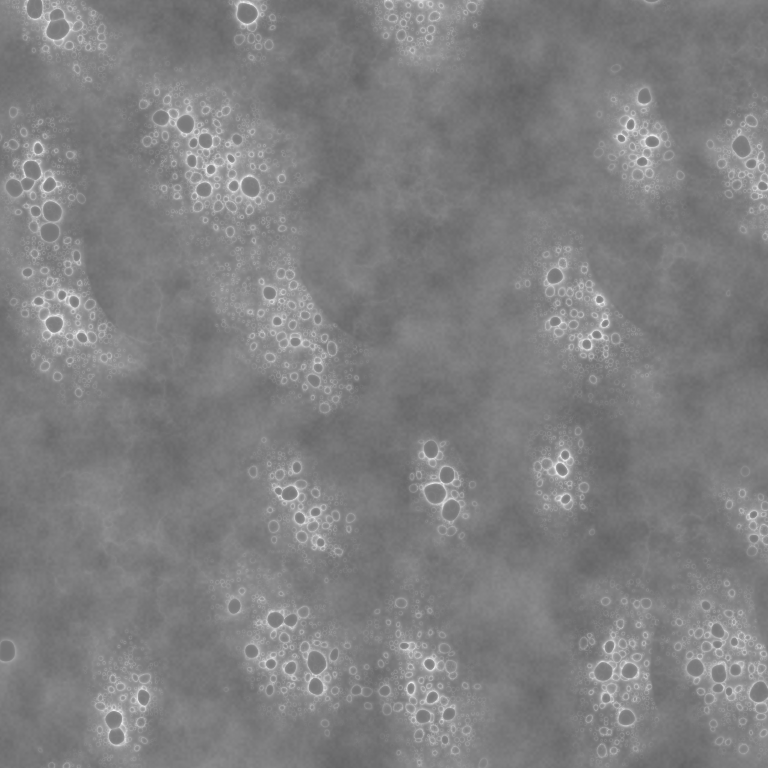
Reproduce this texture procedurally as a WebGL 2 fragment shader.

```glsl
#version 300 es
precision highp float;
// Grey clouded film with scattered clusters of bright-rimmed bubbles and fine froth.

uniform vec2 u_resolution;
out vec4 fragColor;

vec3 hash3(vec2 cell) {
    vec3 q = fract(cell.xyx * vec3(0.1031, 0.1030, 0.0973));
    q += dot(q, q.yxz + 33.33);
    return fract((q.xxy + q.yzz) * q.zyx);
}

float noise(vec2 p) {
    vec2 i = floor(p), f = fract(p);
    f = f * f * (3.0 - 2.0 * f);
    return mix(mix(hash3(i).x, hash3(i + vec2(1, 0)).x, f.x),
               mix(hash3(i + vec2(0, 1)).x, hash3(i + vec2(1, 1)).x, f.x), f.y);
}

float fbm(vec2 p) {
    float sum = 0.0, weight = 0.5;
    for (int i = 0; i < 5; i++) {
        sum += weight * noise(p);
        p = mat2(1.6, 1.2, -1.2, 1.6) * p + 7.3;
        weight *= 0.5;
    }
    return sum / 0.97;
}

// 1 at the heart of a cluster, 0 at its edge, negative outside
float clusterField(vec2 p) {
    vec2 home = floor(p * 4.5);
    float field = -2.0;
    for (int y = -1; y <= 1; y++)
    for (int x = -1; x <= 1; x++) {
        vec2 cell = home + vec2(x, y);
        vec3 place = hash3(cell + 19.0), form = hash3(cell + 53.0);
        if (place.z > 0.85) continue;
        vec2 q = p - (cell + 0.2 + 0.6 * place.xy) / 4.5;
        float tilt = 0.3 + 0.9 * (form.x - 0.5);
        vec2 local = vec2(dot(q, vec2(cos(tilt), sin(tilt))),
                          dot(q, vec2(-sin(tilt), cos(tilt))));
        float span = mix(0.055, 0.11, form.y);
        float inside = 1.0 - length(local * vec2(1.8, 1.0)) / span;
        // some clusters end at a crisp curved fold
        if (form.z > 0.72) {
            float fold = length(local - vec2(0.19, 0.03)) - 0.15;
            inside -= 1.2 * (1.0 - smoothstep(-0.002, 0.004, fold));
        }
        field = max(field, inside);
    }
    return field;
}

// Signed distances to the nearest and second nearest bubble
vec2 bubbles(vec2 p, float scale, float sparse, float dense) {
    vec2 home = floor(p * scale);
    vec2 nearest = vec2(1.0);
    for (int y = -1; y <= 1; y++)
    for (int x = -1; x <= 1; x++) {
        vec2 cell = home + vec2(x, y);
        vec3 h = hash3(cell + scale), kind = hash3(cell + scale + 71.0);
        vec2 centre = (cell + 0.2 + 0.6 * h.xy) / scale;
        if (kind.x > 0.85 * smoothstep(sparse, dense, clusterField(centre))) continue;
        vec2 q = (p - centre) * vec2(1.0 + 0.25 * (kind.y - 0.3), 1.0);
        float d = length(q) - mix(0.2, 0.52, h.z * h.z) / scale;
        nearest = d < nearest.x ? vec2(d, nearest.x) : vec2(nearest.x, min(nearest.y, d));
    }
    return nearest;
}

// Distance to the closest wall, including walls shared by touching bubbles
float wallDistance(vec2 d) {
    return d.x > 0.0 ? d.x : min(-d.x, 0.5 * (d.y - d.x));
}

void main() {
    vec2 p = gl_FragCoord.xy / u_resolution.y;
    float pixel = 1.0 / u_resolution.y;
    float field = clusterField(p);
    float patches = fbm(p * 7.0 + 31.0);

    // clouded ground with pale wisps and grain
    float shade = 0.468 + 0.13 * (fbm(p * 9.0) - 0.5) + 0.12 * (fbm(p * 30.0 + 5.0) - 0.5);
    float wisp = 1.0 - abs(2.0 * fbm(p * 22.0 + 11.0) - 1.0);
    shade += 0.045 * pow(wisp, 9.0) * smoothstep(0.35, 0.7, patches);
    shade += 0.03 * (noise(p * 260.0) - 0.5);

    // froth around the clusters
    float froth = smoothstep(-1.0, 0.5, field + 2.2 * (patches - 0.5));
    float speck = wallDistance(bubbles(p, 150.0, -1.1, 0.1));
    shade += froth * (0.035 + 0.14 * exp(-speck / 0.0011) * noise(p * 90.0));

    vec2 warped = p + 0.005 * (vec2(noise(p * 65.0), noise(p * 65.0 + 40.0)) - 0.5);
    vec2 small = bubbles(warped, 72.0, -0.5, 0.9);
    shade = mix(shade, 0.49, 0.5 * smoothstep(pixel, -pixel, small.x));
    shade += (0.06 + 0.12 * froth) * exp(-wallDistance(small) / 0.0016);

    // large bubbles: flat interiors, bright walls, glow between them
    vec2 large = bubbles(warped, 35.0, -0.1, 0.75);
    float glow = mix(0.5, 1.0, smoothstep(0.0, 0.6, field)) * mix(0.6, 1.3, noise(p * 18.0));
    shade = mix(shade, 0.465 + 0.04 * (patches - 0.5), 0.85 * smoothstep(pixel, -pixel, large.x));
    shade += 0.2 * glow * exp(-wallDistance(large) / 0.0016);
    shade += 0.15 * glow * exp(-max(large.x, 0.0) / 0.005) * smoothstep(-pixel, pixel, large.x);

    shade = min(shade, 0.9);
    fragColor = vec4(shade, shade, shade + 0.004, 1.0);
}
```
